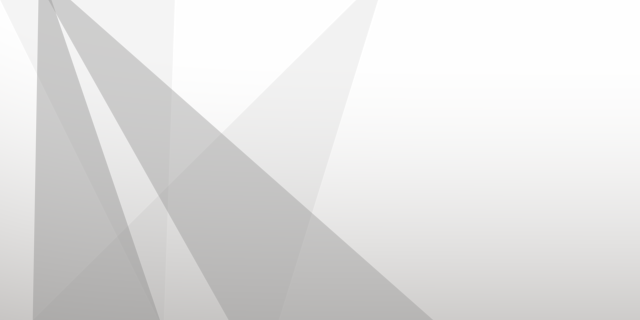
Give the GLSL for this background, as a Shadertoy shader.

```glsl
// Signed distance to a slanted line crossing the top and bottom of the canvas;
// positive to the right of the line.
float slantDistance(vec2 p, float topX, float bottomX) {
    float slope = topX - bottomX;
    return (p.x - bottomX - slope * p.y) / sqrt(1.0 + slope * slope);
}

// Signed distance inside a beam; each edge holds its (top, bottom) x positions.
float beamDistance(vec2 p, vec2 leftEdge, vec2 rightEdge) {
    return min(slantDistance(p, leftEdge.x, leftEdge.y),
               -slantDistance(p, rightEdge.x, rightEdge.y));
}

// Lays a translucent beam over the base, with a faint light rim.
vec3 layBeam(vec3 base, vec3 tint, float opacity, float inside, float pixel) {
    float cover = smoothstep(-0.8 * pixel, 0.8 * pixel, inside);
    float rimWidth = max(0.0022, 0.7 * pixel);
    float rim = exp(-pow(inside / rimWidth, 2.0));
    return mix(base, tint, opacity * cover) + 0.010 * rim;
}

// White above, warm grey below, with the shade rising along the left side.
vec3 backdrop(vec2 p) {
    const vec3 SHADE = vec3(0.192, 0.199, 0.205);
    float leftShade = 0.16 * exp(-3.0 * p.x) * (0.4 + 0.6 * p.y);
    float depth = 1.0 - p.y + leftShade;
    float fall = pow(max((depth - 0.15) / 0.85, 0.0), 1.7);
    return vec3(0.998) - SHADE * fall;
}

void mainImage(out vec4 fragColor, in vec2 fragCoord) {
    const vec3 PALE_GREY = vec3(0.602, 0.600, 0.598);
    const vec3 MID_GREY = vec3(0.572, 0.570, 0.568);
    const vec3 DEEP_GREY = vec3(0.532, 0.530, 0.528);

    // Canvas height is one unit
    float pixel = 1.0 / iResolution.y;
    vec2 p = fragCoord * pixel;
    vec3 color = backdrop(p);

    // Pale wide beams
    float uprightBeam = beamDistance(p, vec2(0.000, 0.495), vec2(0.547, 0.513));
    float crossBeam = beamDistance(p, vec2(1.112, 0.102), vec2(1.182, 0.872));
    color = layBeam(color, PALE_GREY, 0.10, uprightBeam, pixel);
    color = layBeam(color, PALE_GREY, 0.12, crossBeam, pixel);

    // Dark beams spreading from the upper left
    float steepBeam = beamDistance(p, vec2(0.120, 0.102), vec2(0.161, 0.500));
    float broadBeam = beamDistance(p, vec2(0.151, 0.714), vec2(0.221, 1.354));
    color = layBeam(color, DEEP_GREY, 0.39, steepBeam, pixel);
    color = layBeam(color, MID_GREY, 0.39, broadBeam, pixel);

    fragColor = vec4(clamp(color, 0.0, 1.0), 1.0);
}
```
